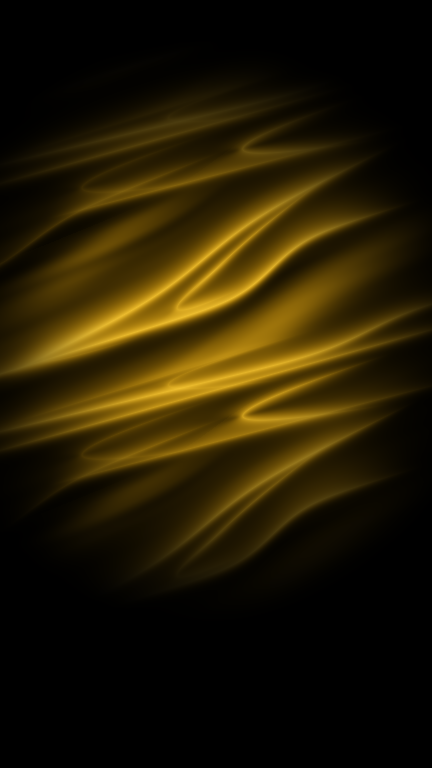
A Shadertoy shader for this background:

```glsl
// Golden satin: glowing asymmetric folds on rising S-curves over black.
// One band of folds repeats vertically; an elliptical spotlight fades it out.
// Positions are in canvas widths, with y rising from the bottom edge.

const float ASPECT = 16.0 / 9.0;
const float PERIOD = 0.618;                     // height of one band of folds
const float EXPOSURE = 2.4;
const vec3 GOLD = vec3(1.0, 0.71, 0.02);
const vec3 SHEEN = vec3(0.0, 0.11, 0.22);       // pale tint of the highlights

float hash(vec2 cell) {
    vec3 q = fract(cell.xyx * vec3(0.1031, 0.1030, 0.0973));
    q += dot(q, q.yzx + 33.33);
    return fract((q.x + q.y) * q.z);
}

float noise(vec2 p) {
    vec2 i = floor(p), f = fract(p);
    f = f * f * (3.0 - 2.0 * f);
    return mix(mix(hash(i), hash(i + vec2(1, 0)), f.x),
               mix(hash(i + vec2(0, 1)), hash(i + vec2(1, 1)), f.x), f.y);
}

// Signed offset to the nearest vertical copy
float wrapBand(float d) {
    return d - PERIOD * round(d / PERIOD);
}

// Height above a line through center with an S-shaped step of size lift
float aboveCurve(vec2 p, vec2 center, float slope, float lift, float bend) {
    float x = p.x - center.x;
    return wrapBand(p.y - center.y - slope * x - lift * tanh(x / bend));
}

// Fades in after span.x and out before span.y
float window(float x, vec2 span) {
    return smoothstep(span.x, span.x + 0.13, x) * (1.0 - smoothstep(span.y - 0.25, span.y, x));
}

// Sharp crest with a soft glow on its positive side
float crest(float d, float softness) {
    float side = d > 0.0 ? softness : 0.010;
    return 0.55 * exp(-abs(d) / side) + 0.45 * exp(-abs(d) / 0.007);
}

// x: light of the crest, y: darkness of the crease beneath it
vec2 fold(float d, float x, vec2 span, float softness, float gain, float crease) {
    float w = window(x, span);
    float shadow = smoothstep(0.008, -0.012, d) * exp(min(d, 0.0) / 0.05);
    return w * vec2(gain * crest(d, softness), crease * shadow);
}

// Parabolic loop of cloth opening to the right of its tip
float hairpin(vec2 p, vec2 tip, float slope, float spread, float reach) {
    float u = p.x - tip.x;
    float v = wrapBand(p.y - tip.y - slope * u);
    float d = (u - v * v / spread) / sqrt(1.0 + 4.0 * v * v / (spread * spread));
    return crest(d, 0.022) * (1.0 - smoothstep(0.2 * reach, reach, u));
}

// Wide, dim swell of cloth
float swell(vec2 p, vec2 center, float slope, vec2 size) {
    float d = aboveCurve(p, center, slope, 0.025, 0.12) / size.y;
    float u = (p.x - center.x) / size.x;
    return exp(-d * d - u * u);
}

float satin(vec2 p) {
    float x = p.x;

    // Main bright pair and its inner ridge
    vec2 a = fold(aboveCurve(p, vec2(0.63, 1.158), 0.31, 0.051, 0.08), x, vec2(-0.2, 1.0), 0.040, 0.95, 0.95);
    vec2 b = fold(aboveCurve(p, vec2(0.475, 1.181), 0.50, 0.042, 0.127), x, vec2(0.0, 0.98), 0.035, 0.85, 0.25);
    vec2 c = fold(aboveCurve(p, vec2(0.498, 1.153), 0.75, 0.020, 0.10), x, vec2(0.39, 0.82), 0.015, 0.55, 0.0);

    // Flatter folds across the middle
    vec2 e = fold(aboveCurve(p, vec2(0.856, 1.014), 0.24, 0.030, 0.115), x, vec2(-0.2, 1.2), 0.022, 0.72, 0.6);
    vec2 k = fold(aboveCurve(p, vec2(0.417, 0.919), 0.31, 0.0, 0.1), x, vec2(0.0, 0.75), 0.040, 0.16, 0.9);
    vec2 f = fold(aboveCurve(p, vec2(0.5, 0.875), 0.28, 0.0, 0.1), x, vec2(-0.2, 1.2), 0.022, 0.55, 0.95);

    // Dim edges below
    vec2 l = fold(aboveCurve(p, vec2(0.5, 0.755), 0.26, 0.0, 0.1), x, vec2(0.1, 1.15), 0.035, 0.36, 0.9);
    vec2 n = fold(aboveCurve(p, vec2(0.07, 0.597), 0.40, 0.035, 0.10), x, vec2(-0.2, 0.55), 0.045, 0.28, 0.9);

    // Rounded tips where folds meet
    float light = a.x + b.x + c.x + e.x + k.x + f.x + l.x + n.x;
    light += 0.60 * hairpin(p, vec2(0.562, 0.815), 0.25, 0.010, 0.36);
    light += 0.40 * hairpin(p, vec2(0.41, 1.065), 0.60, 0.013, 0.16);
    light += 0.25 * hairpin(p, vec2(0.10, 0.945), 0.38, 0.005, 0.25);
    light += 0.16 * hairpin(p, vec2(0.19, 0.725), 0.24, 0.010, 0.35);
    light += 0.22 * hairpin(p, vec2(0.39, 0.887), 0.22, 0.008, 0.30);

    // Broad cloth, darkened by the creases
    float shade = (1.0 - a.y) * (1.0 - b.y) * (1.0 - e.y) * (1.0 - k.y)
                * (1.0 - f.y) * (1.0 - l.y) * (1.0 - n.y);
    float body = 0.055 + 0.36 * swell(p, vec2(0.67, 1.06), 0.50, vec2(0.34, 0.060))
               + 0.26 * swell(p, vec2(0.21, 1.188), 0.55, vec2(0.30, 0.055));
    float across = aboveCurve(p, vec2(0.5, 1.1), 0.40, 0.04, 0.12);
    body *= 0.65 + 0.7 * noise(vec2(x * 3.0, across * 36.0));

    return 1.0 - exp(-EXPOSURE * (light + body * shade));
}

void mainImage(out vec4 fragColor, in vec2 fragCoord) {
    vec2 p = fragCoord / iResolution.xy * vec2(1.0, ASPECT);

    // Spotlight
    float radius = length((p - vec2(0.47, 1.01)) / vec2(0.62, 0.63));
    float spot = smoothstep(1.09, 0.25, radius);

    float tone = satin(p);
    vec3 color = tone * GOLD + pow(tone, 4.0) * SHEEN;
    fragColor = vec4(color * spot, 1.0);
}
```
